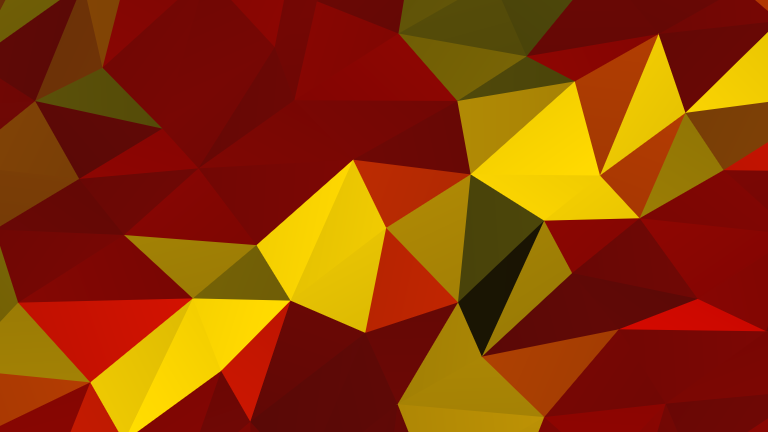
This background is drawn by a Shadertoy shader. Its source:

```glsl
const float TAU = 6.2831853;
const float JITTER = 0.48;
// Columns are the two lattice directions: rising and falling to the right
const mat2 LATTICE = mat2(0.20, 0.15, 0.11, -0.14);

float hash(vec2 p) {
    vec3 q = fract(p.xyx * 0.1031);
    q += dot(q, q.yzx + 33.33);
    return fract((q.x + q.y) * q.z);
}

float cross2(vec2 a, vec2 b) {
    return a.x * b.y - a.y * b.x;
}

// Jittered lattice node in canvas units
vec2 meshNode(vec2 id) {
    vec2 offset = vec2(hash(id + 5.2), hash(id + 71.9)) - 0.5;
    return LATTICE * (id + JITTER * offset);
}

// Signed distance to the line a-b, positive on its left
float edgeDistance(vec2 p, vec2 a, vec2 b) {
    return cross2(normalize(b - a), p - a);
}

// Positive inside the triangle
float triangleDistance(vec2 p, vec2 a, vec2 b, vec2 c) {
    float winding = sign(cross2(b - a, c - a));
    vec3 d = winding * vec3(edgeDistance(p, a, b),
                            edgeDistance(p, b, c),
                            edgeDistance(p, c, a));
    return min(d.x, min(d.y, d.z));
}

// Cumulative shares: yellow, mustard, olive, rust; the remainder is red
vec3 paint(vec4 shares, float pick, float tone, float kind) {
    vec3 yellow = mix(vec3(0.89, 0.75, 0.01), vec3(1.0, 0.85, 0.0), tone);
    vec3 mustard = mix(vec3(0.58, 0.47, 0.02), vec3(0.73, 0.56, 0.02), tone);
    vec3 olive = mix(vec3(0.28, 0.26, 0.04), vec3(0.47, 0.39, 0.02), tone);
    vec3 brown = mix(vec3(0.40, 0.17, 0.03), vec3(0.52, 0.28, 0.02), tone);
    vec3 rust = mix(vec3(0.82, 0.02, 0.0), vec3(0.65, 0.26, 0.01), tone);
    vec3 red = mix(vec3(0.36, 0.035, 0.025), vec3(0.56, 0.02, 0.005), tone);

    if (pick < shares.x) return yellow;
    if (pick < shares.y) return mustard;
    if (pick < shares.z) return kind < 0.62 ? olive : brown;
    if (pick < shares.w) return rust;
    return red;
}

vec3 facetColor(vec2 center, vec2 seed) {
    float pick = hash(seed + 3.7);
    float tone = hash(seed + 17.3);
    float kind = hash(seed + 41.7);

    // A rising golden band crosses olive columns on a red field
    float band = abs(center.y - 0.48 - 0.4 * (center.x - 1.02));
    band += 0.08 * (kind - 0.5);
    float column = cos(TAU * (center.x - 1.1));

    if (band < 0.11) return paint(vec4(0.55, 0.75, 0.86, 1.0), pick, tone, kind);
    if (band < 0.20) return paint(vec4(0.0, 0.20, 0.45, 0.73), pick, tone, kind);
    if (column > 0.55) {
        if (pick > 0.91) return mix(vec3(0.03, 0.02, 0.0), vec3(0.16, 0.13, 0.02), tone);
        return paint(vec4(0.0, 0.12, 0.67, 0.67), pick, tone, kind);
    }
    return paint(vec4(0.0, 0.0, 0.0, 0.04), pick, tone, kind);
}

// Adds one facet as colour times coverage, with coverage in alpha
vec4 facet(vec2 p, vec2 a, vec2 b, vec2 c, vec2 seed, float pixel) {
    float coverage = clamp(0.5 + triangleDistance(p, a, b, c) / pixel, 0.0, 1.0);
    if (coverage <= 0.0) return vec4(0.0);
    vec2 center = (a + b + c) / 3.0;
    float angle = TAU * hash(seed + 90.1);
    float shade = 1.0 + 0.25 * dot(p - center, vec2(cos(angle), sin(angle)));
    return vec4(facetColor(center, seed) * shade, 1.0) * coverage;
}

void mainImage(out vec4 fragColor, in vec2 fragCoord) {
    float pixel = 1.0 / iResolution.y;
    vec2 p = fragCoord * pixel;
    vec2 home = floor(inverse(LATTICE) * p);
    vec4 sum = vec4(0.0);

    // Each cell is a quad split along a random diagonal
    for (int j = -1; j <= 1; j++) {
        for (int i = -1; i <= 1; i++) {
            vec2 id = home + vec2(i, j);
            vec2 a = meshNode(id);
            vec2 b = meshNode(id + vec2(1, 0));
            vec2 c = meshNode(id + vec2(1, 1));
            vec2 d = meshNode(id + vec2(0, 1));
            bool rising = hash(id + 28.4) < 0.5;
            vec2 seed = id * 2.0;
            sum += facet(p, a, b, rising ? c : d, seed, pixel);
            sum += facet(p, c, d, rising ? a : b, seed + vec2(1, 0), pixel);
        }
    }
    fragColor = vec4(clamp(sum.rgb / max(sum.a, 1e-4), 0.0, 1.0), 1.0);
}
```
